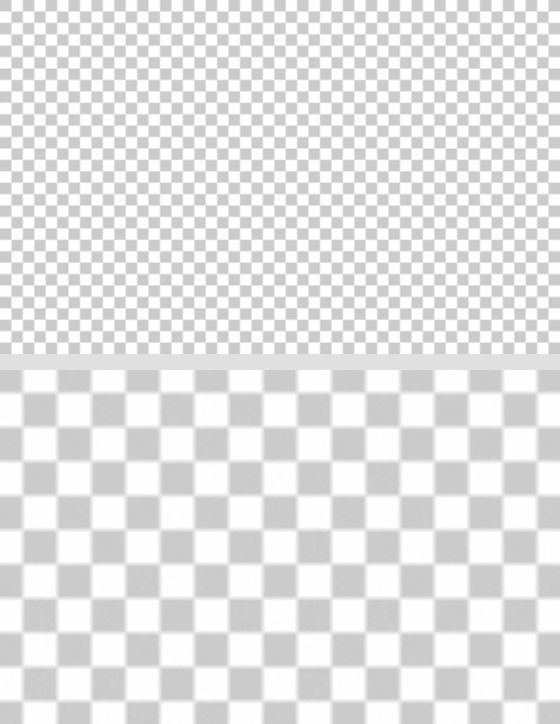
Top: the whole. Bottom: its middle third, enlarged.
Give the GLSL for this pattern, as a Shadertoy shader.

```glsl
float hash(vec2 p) {
    return fract(sin(dot(p, vec2(12.9898, 78.233))) * 43758.5453);
}

// Soft square wave: +1 on even cells, -1 on odd cells
vec2 squareWave(vec2 cell, vec2 softness) {
    vec2 edgeDistance = abs(mod(cell - 0.5, 2.0) - 1.0) - 0.5;
    return clamp(edgeDistance / softness, -1.0, 1.0);
}

void mainImage(out vec4 fragColor, in vec2 fragCoord) {
    vec2 uv = fragCoord / iResolution.xy;
    vec2 grid = vec2(49.0, 31.0);
    vec2 cell = uv * grid;

    // Checks, with the outer border kept free of blending
    vec2 softness = max(vec2(0.08), 0.5 * grid / iResolution.xy);
    vec2 wave = squareWave(clamp(cell, vec2(0.5), grid - 0.5), softness);
    float grayAmount = 0.5 + 0.5 * wave.x * wave.y;
    vec3 color = mix(vec3(0.995), vec3(0.795), grayAmount);

    // Faint compression grain, uneven from check to check
    float grain = hash(floor(uv * vec2(512.0, 324.0))) - 0.5;
    float strength = mix(0.004, 0.018, hash(floor(cell) + 7.0));
    color += grain * strength * mix(0.4, 1.0, grayAmount);

    fragColor = vec4(clamp(color, 0.0, 1.0), 1.0);
}
```
